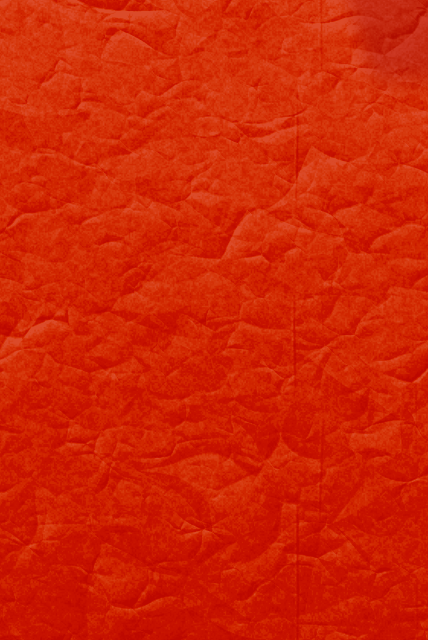
A WebGL 2 fragment shader for this texture:

```glsl
#version 300 es
precision highp float;
// Crumpled red tissue paper, lit from above.
// Layers of cellular noise form small facets with broken creases; their slope
// towards the light, a few long folds and fibre grain pick a tone on a red ramp.

uniform vec2 u_resolution;
out vec4 outColor;

const vec3 SHADOW = vec3(0.74, 0.03, 0.00);
const vec3 DEEP   = vec3(0.78, 0.07, 0.00);
const vec3 BODY   = vec3(0.82, 0.15, 0.00);
const vec3 LIT    = vec3(0.84, 0.22, 0.05);
const vec3 GLINT  = vec3(0.86, 0.29, 0.16);
const vec3 DUSK   = vec3(0.69, 0.09, 0.04);    // dim upper right corner

const vec2  LIGHT_DIR     = vec2(-0.45, 0.89);
const float LIGHT_STEP    = 0.0017;            // softness of creases
const int   CREASE_LAYERS = 4;
const float CREASE_SCALE  = 7.5;               // cells per canvas height
const float CREASE_RATIO  = 1.65;              // size ratio between layers
const float CREASE_GAIN   = 0.105;
const float CREASE_FADE   = 0.95;              // gain ratio between layers
const float TONE_BOTTOM   = 0.25;
const float TONE_TOP      = 0.70;
const float GRAIN_SCALE   = 420.0;
const float GRAIN_GAIN    = 0.30;
const float MOTTLE_GAIN   = 0.20;
const vec3  FOLD_X        = vec3(0.463, 0.503, 0.650);
const float FOLD_WIDTH    = 0.0016;

float hash1(vec2 p) {
    vec3 q = fract(p.xyx * 0.1031);
    q += dot(q, q.yzx + 33.33);
    return fract((q.x + q.y) * q.z);
}

vec2 hash2(vec2 p) {
    return vec2(hash1(p + 17.0), hash1(p + 71.5));
}

float valueNoise(vec2 p) {
    vec2 i = floor(p), f = fract(p);
    f = f * f * (3.0 - 2.0 * f);
    return mix(mix(hash1(i), hash1(i + vec2(1, 0)), f.x),
               mix(hash1(i + vec2(0, 1)), hash1(i + vec2(1, 1)), f.x), f.y);
}

// Layered sines, roughly -1 to 1
float waves(vec2 p) {
    return (sin(p.x + 1.7 * sin(p.y * 0.8 + 0.6))
          + sin(p.y * 1.2 - 0.7 * p.x + 1.3 * sin(p.x * 1.1))
          + 0.6 * sin(2.1 * p.x + 1.7 * p.y + 2.0)) / 2.6;
}

// Planar facets: difference of the two nearest squared cell distances
float facets(vec2 p) {
    vec2 cell = floor(p), f = fract(p);
    float nearest = 9.0, second = 9.0;
    for (int y = -1; y <= 1; y++)
    for (int x = -1; x <= 1; x++) {
        vec2 o = vec2(x, y);
        vec2 d = o + hash2(cell + o) - f;
        float dist = dot(d, d);
        second = min(second, max(nearest, dist));
        nearest = min(nearest, dist);
    }
    return 1.0 - exp(-2.0 * (second - nearest));
}

// Slope towards the light, summed over crease sizes
float creaseLight(vec2 p) {
    float light = 0.0, scale = CREASE_SCALE, gain = CREASE_GAIN;
    for (int i = 0; i < CREASE_LAYERS; i++) {
        float k = float(i);
        float turn = 0.3 + 0.6 * sin(k * 2.4 + 0.5);
        mat2 spin = mat2(cos(turn), sin(turn), -sin(turn), cos(turn));
        vec2 bend = vec2(waves(p * scale * 2.1 + k), waves(p.yx * scale * 2.1 + 4.0 + k));
        vec2 q = p + 0.22 * bend / scale;
        vec2 stretch = vec2(0.8, 1.15) * scale;
        vec2 ahead = spin * (q + LIGHT_DIR * LIGHT_STEP) * stretch + k * 13.7;
        vec2 behind = spin * (q - LIGHT_DIR * LIGHT_STEP) * stretch + k * 13.7;
        float slope = (facets(behind) - facets(ahead)) / (2.0 * LIGHT_STEP * scale);
        // creases fade in and out, and flip between ridge and valley
        float patchy = 0.3 + 0.9 * waves(p.yx * scale * 1.7 + k * 5.1);
        light += gain * slope * patchy;
        scale *= CREASE_RATIO;
        gain *= CREASE_FADE;
    }
    return light;
}

// Broken vertical folds: a dark line with a pale lip
float foldLight(vec2 p) {
    float light = 0.0;
    for (int i = 0; i < 3; i++) {
        float k = float(i);
        float d = p.x - FOLD_X[i] - 0.004 * waves(vec2(k * 3.0, p.y * 9.0));
        float shown = smoothstep(-0.1, 0.6, waves(vec2(k * 2.0 + 1.0, p.y * 14.0)));
        float line = exp(-pow(d / FOLD_WIDTH, 2.0));
        float lip = exp(-pow((d + 2.4 * FOLD_WIDTH) / FOLD_WIDTH, 2.0));
        light += shown * (0.16 * lip - 0.32 * line) / (1.0 + 0.4 * k);
    }
    return light;
}

vec3 redRamp(float t) {
    vec3 c = mix(SHADOW, DEEP, smoothstep(-0.1, 0.25, t));
    c = mix(c, BODY, smoothstep(0.25, 0.5, t));
    c = mix(c, LIT, smoothstep(0.48, 0.72, t));
    return mix(c, GLINT, smoothstep(0.68, 1.0, t));
}

void main() {
    vec2 p = gl_FragCoord.xy / u_resolution.y;

    float tone = mix(TONE_BOTTOM, TONE_TOP, p.y) + 0.05 * waves(p * 11.0 + 2.0);
    tone += creaseLight(p) + foldLight(p);
    tone += MOTTLE_GAIN * (valueNoise(p * GRAIN_SCALE * 0.4) - 0.5);
    tone += GRAIN_GAIN * (valueNoise(p * GRAIN_SCALE + 40.0) - 0.5);

    float corner = smoothstep(0.0, 0.05, p.x - 0.52 - 0.3 * (1.0 - p.y))
                 * smoothstep(0.84, 0.91, p.y);
    vec3 color = redRamp(tone);
    color = mix(color, DUSK + 0.12 * (tone - 0.5), 0.6 * corner);
    outColor = vec4(color, 1.0);
}
```
